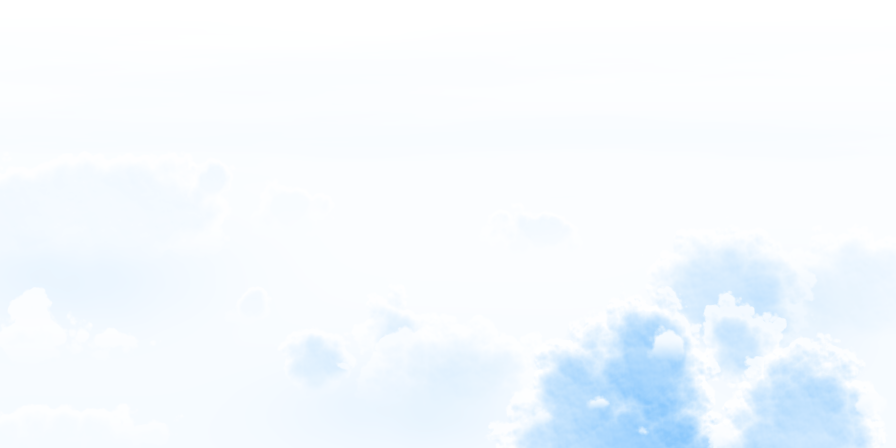
Write a Shadertoy shader that draws this texture.

```glsl
// Pale, high-key sky with hazy cloud banks and one blue-shaded cumulus at lower right.
// Blended ellipse lobes are roughened by cellular billows; depth behind the rim and
// relief of the billows set one "tint" value, which runs from white to sky blue.

float hash(vec2 p) {
    vec3 q = fract(vec3(p.xyx) * 0.1031);
    q += dot(q, q.yzx + 33.33);
    return fract((q.x + q.y) * q.z);
}

float valueNoise(vec2 p) {
    vec2 i = floor(p), f = fract(p);
    f = f * f * (3.0 - 2.0 * f);
    return mix(mix(hash(i), hash(i + vec2(1, 0)), f.x),
               mix(hash(i + vec2(0, 1)), hash(i + vec2(1, 1)), f.x), f.y);
}

float fbm(vec2 p) {
    float sum = 0.0, amp = 0.5;
    for (int i = 0; i < 5; i++) {
        sum += amp * valueNoise(p);
        p = mat2(1.6, 1.2, -1.2, 1.6) * p + 7.3;
        amp *= 0.5;
    }
    return sum;
}

// Distance to the nearest jittered cell point
float cellular(vec2 p) {
    vec2 cell = floor(p);
    float nearest = 2.0;
    for (int y = -1; y <= 1; y++)
    for (int x = -1; x <= 1; x++) {
        vec2 id = cell + vec2(x, y);
        nearest = min(nearest, length(p - id - vec2(hash(id), hash(id + 41.7))));
    }
    return nearest;
}

// Rounded outward bumps at several scales
float billows(vec2 p) {
    float sum = 0.0, freq = 13.0;
    for (int i = 0; i < 4; i++) {
        sum += (0.45 - cellular(p * freq + float(i) * 9.1)) * 0.62 / freq;
        freq *= 2.0;
    }
    return sum;
}

// Depth inside an ellipse, in canvas heights
float lobe(vec2 p, vec2 center, vec2 radius) {
    return (1.0 - length((p - center) / radius)) * min(radius.x, radius.y);
}

// Union with a rounded seam
float blend(float a, float b) {
    float h = max(0.08 - abs(a - b), 0.0);
    return max(a, b) + h * h * 3.1;
}

float glow(vec2 p, vec2 center, vec2 size) {
    vec2 q = (p - center) / size;
    return exp(-dot(q, q));
}

// Lay a cloud over the tint; detail holds bump and relief, base is where it dissolves
float addCloud(float tint, float depth, vec2 detail, float core, float rim, float base, float y) {
    depth += detail.x;
    float cover = smoothstep(-0.003, 0.008, depth) * smoothstep(base - 0.06, base + 0.05, y);
    float crinkle = detail.y * mix(0.9, 0.25, smoothstep(0.0, 1.6 * rim, depth));
    float body = clamp(smoothstep(0.004, rim, depth) - crinkle, 0.0, 1.2);
    return mix(tint, max(0.25 * tint, core * body), cover);
}

void mainImage(out vec4 fragColor, in vec2 fragCoord) {
    vec2 p = fragCoord / iResolution.xy * vec2(2.0, 1.0);
    float y = p.y;
    float soft = fbm(p * 6.0);
    vec2 warped = p + 0.02 * (vec2(soft, fbm(p * 6.0 + 19.0)) - 0.5);
    float bump = billows(warped);
    vec2 d = vec2(bump, 28.0 * (bump - billows(warped + vec2(0.003, 0.008))));
    float shade = 0.7 + 0.65 * soft;

    // Sky gradient, thin streaks and broad haze
    float tint = 0.04 * (1.0 - smoothstep(0.68, 0.98, y)) + 0.05 * (1.0 - smoothstep(0.0, 0.45, y));
    float streak = smoothstep(0.4, 0.7, fbm(p * vec2(1.3, 13.0) + 3.0));
    tint += 0.025 * streak * smoothstep(0.5, 0.7, y) * (1.0 - smoothstep(0.85, 1.0, y));
    tint += 0.14 * shade * glow(p, vec2(0.14, 0.39), vec2(0.32, 0.13));

    // Faint distant banks
    float bank = blend(lobe(p, vec2(0.27, 0.53), vec2(0.25, 0.13)), lobe(p, vec2(0.04, 0.52), vec2(0.18, 0.12)));
    tint = addCloud(tint, bank, d, 0.11 * shade, 0.06, 0.46, y);
    tint = addCloud(tint, lobe(p, vec2(0.47, 0.59), vec2(0.05)), d, 0.12, 0.03, 0.57, y);
    tint = addCloud(tint, lobe(p, vec2(0.64, 0.53), vec2(0.09, 0.06)), d, 0.07, 0.03, 0.52, y);
    tint = addCloud(tint, lobe(p, vec2(1.20, 0.48), vec2(0.11, 0.05)), d, 0.12, 0.03, 0.47, y);
    tint = addCloud(tint, lobe(p, vec2(0.56, 0.31), vec2(0.045)), d, 0.11, 0.03, 0.31, y);

    // White tuft and low banks at the left edge
    float left = max(lobe(p, vec2(0.07, 0.31), vec2(0.04)), lobe(p, vec2(0.07, 0.24), vec2(0.20, 0.045)));
    tint = addCloud(tint, left, d, 0.07, 0.08, 0.22, y);
    tint = addCloud(tint, lobe(p, vec2(0.12, 0.02), vec2(0.26, 0.07)), d, 0.08, 0.05, 0.03, y);

    // Middle bank
    tint = addCloud(tint, lobe(p, vec2(0.885, 0.26), vec2(0.08, 0.09)), d, 0.25 * shade, 0.06, 0.22, y);
    tint = addCloud(tint, lobe(p, vec2(0.71, 0.19), vec2(0.08)), d, 0.27 * shade, 0.06, 0.15, y);
    tint = addCloud(tint, lobe(p, vec2(1.02, 0.16), vec2(0.23, 0.12)), d, 0.17 * shade, 0.09, 0.13, y);
    tint += 0.13 * shade * glow(p, vec2(0.90, 0.09), vec2(0.24, 0.10));

    // Hazy towers behind the cumulus
    tint = addCloud(tint, lobe(p, vec2(1.92, 0.34), vec2(0.20, 0.15)), d, 0.16 * shade, 0.09, 0.28, y);
    tint = addCloud(tint, lobe(p, vec2(1.62, 0.33), vec2(0.19, 0.16)), d, 0.30 * shade, 0.09, 0.22, y);
    tint += 0.15 * shade * glow(p, vec2(1.74, 0.28), vec2(0.18, 0.11));

    // Cumulus: small head, main tower, then the right mass in front
    tint = addCloud(tint, lobe(p, vec2(1.65, 0.23), vec2(0.095, 0.10)), d, 0.42 * shade, 0.07, -0.2, y);
    float tower = blend(lobe(p, vec2(1.45, 0.18), vec2(0.14, 0.17)), lobe(p, vec2(1.29, 0.12), vec2(0.12, 0.14)));
    tower = blend(tower, lobe(p, vec2(1.38, -0.06), vec2(0.30, 0.21)));
    float core = (0.52 + 0.42 * glow(p, vec2(1.49, 0.08), vec2(0.17, 0.19))) * shade;
    tint = addCloud(tint, tower, d, core, 0.085, -0.2, y);
    float right = blend(lobe(p, vec2(1.80, 0.07), vec2(0.16, 0.17)), lobe(p, vec2(1.78, -0.05), vec2(0.20, 0.18)));
    tint = addCloud(tint, right, d, 0.58 * shade, 0.10, -0.2, y);

    // Sunlit tufts: xy is place, z is radius
    vec3 tufts[6] = vec3[6](vec3(1.34, 0.10, 0.018), vec3(1.44, 0.035, 0.017), vec3(1.49, 0.225, 0.035),
                            vec3(1.61, 0.03, 0.025), vec3(1.21, 0.07, 0.020), vec3(1.95, 0.09, 0.030));
    for (int i = 0; i < 6; i++) {
        vec3 t = tufts[i];
        float lit = smoothstep(-0.003, 0.010, lobe(p, t.xy, vec2(t.z * 1.2, t.z)) + 0.6 * bump);
        tint = mix(tint, 0.04, 0.9 * lit * smoothstep(-1.2, 0.6, (y - t.y) / t.z));
    }
    fragColor = vec4(1.0 - clamp(tint, 0.0, 1.1) * vec3(0.40, 0.19, 0.01), 1.0);
}
```
